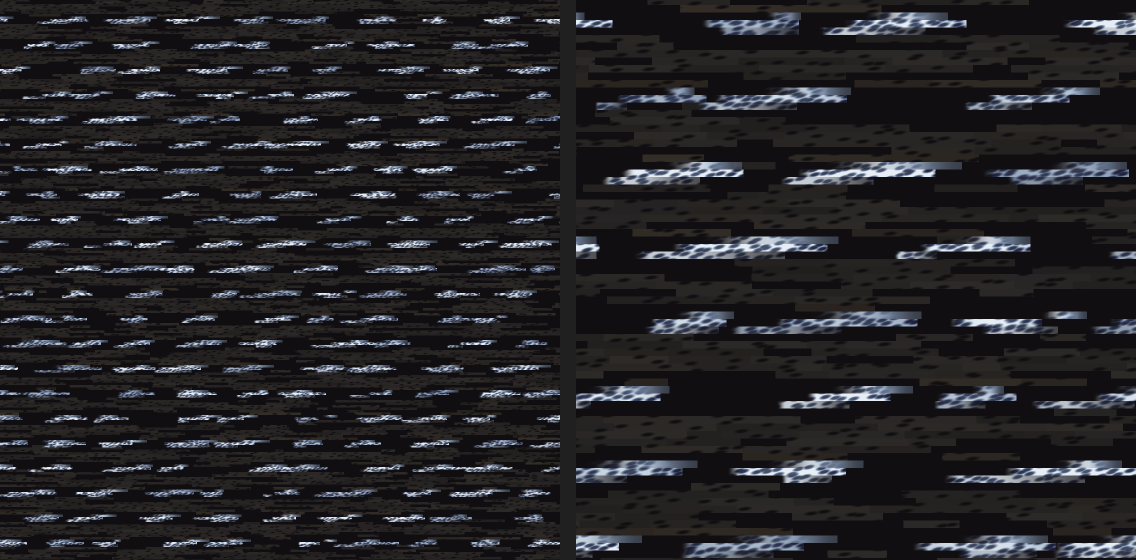
Left: the whole. Right: its middle third, enlarged.
Reproduce this pattern procedurally as a Shadertoy shader.

```glsl
#define ROWS 22.5
#define COLUMNS 9.0
#define STRIPS 10.0
#define ROW_PHASE 0.27
#define SAMPLES 2
#define INK vec3(0.066, 0.056, 0.066)
#define CLOTH vec3(0.150, 0.142, 0.140)
#define BROWN vec3(0.185, 0.162, 0.140)
#define NAVY vec3(0.10, 0.11, 0.21)
#define STEEL vec3(0.47, 0.54, 0.64)
#define FROST vec3(0.90, 0.93, 0.96)

float rand(vec2 p) {
    vec3 q = fract(vec3(p.xyx) * 0.1031);
    q += dot(q, q.yzx + 33.33);
    return fract((q.x + q.y) * q.z);
}

// Distance to the nearest jittered cell point
float cellular(vec2 p) {
    vec2 base = floor(p);
    float nearest = 2.0;
    for (int j = -1; j <= 1; j++)
    for (int i = -1; i <= 1; i++) {
        vec2 cell = base + vec2(i, j);
        vec2 point = cell + vec2(rand(cell + 17.3), rand(cell + 61.7));
        nearest = min(nearest, distance(p, point));
    }
    return nearest;
}

// Ragged horizontal threads, densest midway between dash rows
vec3 cloth(float x, float v, float row, float strip) {
    float line = row * STRIPS + strip + 40.0;
    float along = x * 20.0 + 9.0 * rand(vec2(line, 3.0));
    float segment = floor(along);
    float cut = mix(0.1, 0.9, rand(vec2(segment, line + 500.0)));
    segment += step(cut, fract(along));

    float density = 0.43 + 0.43 * cos(6.28319 * strip / STRIPS);
    float thread = step(rand(vec2(segment + 80.0, line)), density);
    float mottle = cellular(vec2(x * 60.0 + v * 3.0, v * 8.0));
    thread *= smoothstep(0.08, 0.32, mottle);

    float warmth = strip == 3.0 ? 1.0 : 0.3 * rand(vec2(line, segment));
    float shade = mix(0.85, 1.12, rand(vec2(segment, line + 90.0)));
    return mix(INK, mix(CLOTH, BROWN, warmth) * shade, thread);
}

// Frosted dashes, cut into three strips that slip sideways
vec3 dashes(vec3 colour, float x, float v, float row, float strip) {
    float level = strip - 5.0;
    if (abs(level) > 1.0) return colour;

    float fleck = cellular(vec2(x * 150.0 + v * 8.0, v * 13.0));
    float u = x * COLUMNS + rand(vec2(row + 5.0, 8.0));
    for (int i = -1; i <= 1; i++) {
        vec2 id = vec2(floor(u) + float(i) + 20.0, row + 30.0);
        vec2 stripId = id + vec2(100.0, 70.0) * (level + 2.0);
        float centre = id.x - 19.5 + 0.5 * (rand(id) - 0.5);
        float halfLength = mix(0.18, 0.42, rand(id + 200.0));
        float strength = mix(0.55, 1.1, rand(id + 300.0));
        float slip = 0.3 * (rand(stripId) - 0.5);

        if (level != 0.0) {
            halfLength *= mix(0.35, 1.0, rand(stripId + 50.0));
            slip -= 0.12 * level;
        }
        float d = (u - centre - slip) / halfLength;
        if (abs(d) > 1.0) continue;

        // Flecks run from navy through steel to frost
        float light = smoothstep(0.18, 0.68, fleck) + 0.25 * (1.0 - d * d);
        light = clamp(light * strength, 0.0, 1.0);
        vec3 metal = mix(NAVY, STEEL, min(2.0 * light, 1.0));
        metal = mix(metal, FROST, max(2.0 * light - 1.0, 0.0));

        // Outer strips are smoother and fade toward their ends
        float cover = smoothstep(-1.0, -0.75, d);
        if (level < 0.0) {
            metal = mix(metal, STEEL, smoothstep(-0.3, 0.7, d));
            cover = smoothstep(-1.0, 0.1, d) * mix(1.0, 0.4, smoothstep(0.2, 1.0, d));
        } else if (level > 0.0) {
            cover *= mix(0.85, 0.3, smoothstep(-0.4, 1.0, d));
        }
        colour = mix(colour, metal, cover);
    }
    return colour;
}

vec3 pattern(vec2 uv) {
    float v = (1.0 - uv.y) * ROWS - ROW_PHASE;
    float row = floor(v);
    float strip = floor(fract(v) * STRIPS);
    return dashes(cloth(uv.x, v, row, strip), uv.x, v, row, strip);
}

void mainImage(out vec4 fragColor, in vec2 fragCoord) {
    // Average a small grid of samples to smooth the edges
    vec3 sum = vec3(0.0);
    for (int j = 0; j < SAMPLES; j++)
    for (int i = 0; i < SAMPLES; i++) {
        vec2 offset = (vec2(i, j) + 0.5) / float(SAMPLES) - 0.5;
        sum += pattern((fragCoord + offset) / iResolution.xy);
    }
    fragColor = vec4(sum / float(SAMPLES * SAMPLES), 1.0);
}
```
